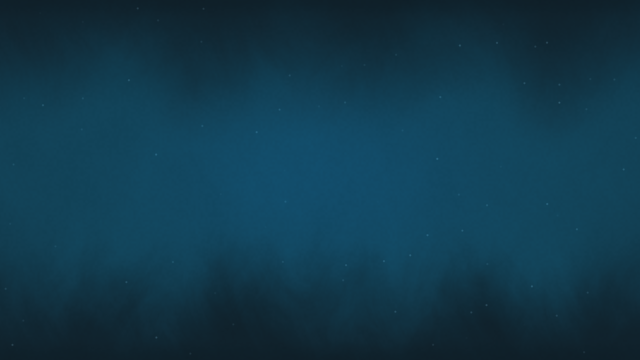
Write a Shadertoy shader that draws this background.

```glsl
// A misty horizontal band of deep blue light between dark, smoky borders.
// Softly waving edges shape the band, layered warped sines give the smoke,
// and jittered cells scatter faint dust over a fine mottled grain.
#define DARK vec3(0.063, 0.134, 0.174)
#define LIGHT vec3(0.070, 0.266, 0.350)
#define CORE_GLOW vec3(0.000, 0.034, 0.068)
#define TOP_FADE vec2(0.61, 1.03)
#define BOTTOM_FADE vec2(0.00, 0.36)
#define SMOKE_AMOUNT 0.055
#define WISP_AMOUNT 0.030
#define DUST_CELLS 12.0
#define DUST_RADIUS 0.0022
#define DUST_BRIGHTNESS 0.16
#define GRAIN_CELLS 150.0
#define GRAIN_AMOUNT 0.035

const float TAU = 6.2831853;

vec2 hash2(vec2 cell) {
    vec3 q = fract(cell.xyx * vec3(0.1031, 0.1030, 0.0973));
    q += dot(q, q.yzx + 33.33);
    return fract((q.xx + q.yz) * q.zy);
}

// Rotated, warped sine layers, roughly -1 to 1
float smoke(vec2 p) {
    float sum = 0.0, weight = 0.5;
    for (int i = 0; i < 6; i++) {
        p += 0.55 * sin(p.yx * 1.3 + float(i) * 1.7);
        sum += weight * sin(p.x) * cos(p.y);
        p = mat2(1.5, 1.1, -1.1, 1.5) * p + 2.3;
        weight *= 0.6;
    }
    return sum;
}

// Smoothly joined random cells, -0.5 to 0.5
float grain(vec2 p) {
    vec2 cell = floor(p), f = fract(p);
    f = f * f * (3.0 - 2.0 * f);
    vec2 e = vec2(1.0, 0.0);
    float low = mix(hash2(cell).x, hash2(cell + e.xy).x, f.x);
    float high = mix(hash2(cell + e.yx).x, hash2(cell + e.xx).x, f.x);
    return mix(low, high, f.y) - 0.5;
}

// One small speck per chosen grid cell
float dust(vec2 p) {
    vec2 grid = p * DUST_CELLS;
    vec2 cell = floor(grid);
    vec2 seed = hash2(cell + 17.0);
    vec2 center = 0.15 + 0.7 * hash2(cell + 53.0);
    float dist = length(fract(grid) - center) / DUST_CELLS;
    float pixel = 1.0 / iResolution.y;
    float speck = 1.0 - smoothstep(0.0, DUST_RADIUS + pixel, dist);
    return speck * step(0.70, seed.x) * seed.y;
}

void mainImage(out vec4 fragColor, in vec2 fragCoord) {
    vec2 uv = fragCoord / iResolution.xy;
    vec2 p = fragCoord / iResolution.y;

    // Broad smoke and finer wisps, both stretched upright
    float haze = smoke(p * vec2(7.0, 4.5));
    float wisps = smoke(p * vec2(19.0, 12.0) + 4.0);
    float drift = SMOKE_AMOUNT * haze + WISP_AMOUNT * wisps;

    // Wavy borders of the band
    float topWave = (0.015 + 0.03 * uv.x) * cos(TAU * (uv.x - 0.17) / 0.28);
    float bottomWave = 0.022 * cos(TAU * (uv.x - 0.40) / 0.30);
    float topY = uv.y - topWave + drift;
    float bottomY = uv.y - bottomWave + drift;
    float band = 1.0 - smoothstep(TOP_FADE.x, TOP_FADE.y, topY);
    band *= smoothstep(BOTTOM_FADE.x, BOTTOM_FADE.y, bottomY);

    // Dim the outer sides, more so below the middle
    float side = smoothstep(0.36, 0.52, abs(uv.x - 0.5));
    band *= 1.0 - side * mix(0.26, 0.08, smoothstep(0.25, 0.50, uv.y));

    // Base gradient with a blue core
    vec3 color = mix(DARK, LIGHT, band);
    vec2 fromCore = (uv - vec2(0.50, 0.50)) / vec2(0.25, 0.26);
    color += CORE_GLOW * exp(-dot(fromCore, fromCore)) * band;

    // Mottling, grain and dust
    color *= 1.0 + 0.025 * haze + 0.02 * wisps;
    color *= 1.0 + GRAIN_AMOUNT * grain(p * GRAIN_CELLS);
    color += DUST_BRIGHTNESS * dust(p) * vec3(0.7, 0.9, 1.0);

    // Slightly darker rim at the lower and upper border
    float rim = abs(uv.y - 0.5) * 2.0;
    color *= 1.0 - 0.08 * smoothstep(0.88, 1.0, rim);

    fragColor = vec4(color, 1.0);
}
```
